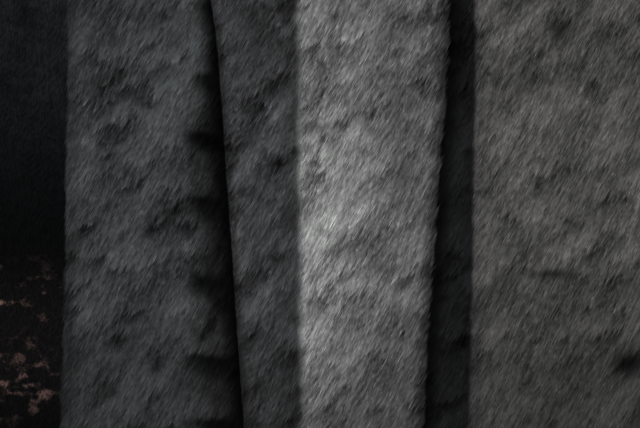
Give the GLSL for this texture, as a WebGL 1 fragment shader.

```glsl
precision highp float;
// Weathered stone pillars in dim light: a left slab with a notched shadow side,
// a ridged centre pillar, a dark gap and a right slab. Faces are layered by
// soft edges; slanted stretched value noise gives the brushed, pitted grain.
uniform vec2 u_resolution;

float hash(vec2 p) {
  return fract(sin(dot(p, vec2(127.1, 311.7))) * 43758.5453);
}

float noise(vec2 p) {
  vec2 i = floor(p), f = fract(p);
  f = f * f * (3.0 - 2.0 * f);
  return mix(mix(hash(i), hash(i + vec2(1.0, 0.0)), f.x),
             mix(hash(i + vec2(0.0, 1.0)), hash(i + 1.0), f.x), f.y);
}

float fbm(vec2 p) {
  float sum = 0.0, amp = 0.53;
  for (int i = 0; i < 4; i++) {
    sum += amp * noise(p);
    p = mat2(0.8, 0.6, -0.6, 0.8) * p * 2.03 + 11.3;
    amp *= 0.5;
  }
  return sum;
}

// Coordinates along and across a direction given by its angle
vec2 slant(vec2 p, float a) {
  return vec2(dot(p, vec2(cos(a), sin(a))), dot(p, vec2(-sin(a), cos(a))));
}

float over(float edge, float x, float soft) {
  return smoothstep(edge - soft, edge + soft, x);
}

// Soft oval hollow, 1 at its centre
float dent(vec2 uv, vec2 centre, vec2 size) {
  vec2 d = (uv - centre) / size;
  return exp(-dot(d, d));
}

void main() {
  vec2 uv = gl_FragCoord.xy / u_resolution;
  vec2 p = vec2(uv.x * 1.5, uv.y);
  float down = 1.0 - uv.y;

  // Grain: fine slanted strokes, brushed blotches and dark pits
  vec2 s = slant(p, 1.08);
  float strokes = 0.5 * noise(s * vec2(38.0, 170.0))
                + 0.5 * noise(s * vec2(75.0, 300.0) + 7.0);
  float speck = noise(slant(p, 1.2) * vec2(150.0, 330.0) + 23.0);
  vec2 brushed = p + vec2(0.47, 0.88) * (strokes - 0.5) * 0.03;
  float blotch = fbm(slant(brushed, 0.75) * vec2(12.0, 20.0)) - 0.5;
  float pits = smoothstep(0.54, 0.8, fbm(slant(brushed, 0.5) * vec2(15.0, 26.0) + 31.0));
  float glints = smoothstep(0.8, 1.0, noise(s * vec2(50.0, 260.0) + 53.0));
  float fine = 0.68 * (strokes - 0.5) + 0.24 * (speck - 0.5) + 0.3 * glints;
  float grain = 1.0 + fine + 0.95 * blotch - 0.4 * pits;

  // Face borders, slightly ragged
  float rag = (noise(vec2(uv.y * 45.0, 3.0)) - 0.5) * 0.003 + (strokes - 0.5) * 0.006;
  float slabLeft = 0.105 - 0.011 * down * down + rag;
  float pillarLeft = 0.335 + 0.046 * down - 0.006 * exp(-down * 14.0) + rag * 0.4;
  float ridge = 0.464 + 0.007 * down + rag * 1.6;
  float pillarRight = 0.704 - 0.040 * smoothstep(-0.1, 1.1, down) - 0.002 * down + rag;
  float rightSlab = 0.742 - 0.010 * down * down + rag;

  // Backdrop: murky above, broken reddish litter below
  float murk = fbm(p * vec2(16.0, 13.0) + 4.0);
  vec3 col = vec3(0.035, 0.037, 0.04)
           + 0.13 * murk * smoothstep(0.4, 1.0, uv.y) * vec3(0.95, 1.0, 1.03);
  float leaf = smoothstep(0.5, 0.85, fbm(p * vec2(38.0, 48.0) + 17.0));
  float clump = smoothstep(0.3, 0.7, noise(p * vec2(16.0, 20.0) + 5.0));
  float litterZone = smoothstep(-0.05, 0.15, uv.y) * (1.0 - smoothstep(0.25, 0.45, uv.y));
  col += litterZone * (vec3(0.035, 0.028, 0.027) + leaf * (0.3 + clump) * vec3(0.3, 0.22, 0.2));
  col *= 0.85 + 0.5 * (speck - 0.3);

  // Left slab, its side broken by rough notches
  float beat = uv.y * 6.1 - 0.1 + 0.12 * sin(uv.y * 9.0);
  float lump = fract(beat + (uv.x - 0.32) * 1.0 + 0.12 * blotch);
  float notch = smoothstep(0.0, 0.15, lump) * (1.0 - smoothstep(0.6, 1.0, lump));
  float turn = over(0.300 + 0.018 * notch + 0.04 * blotch, uv.x, 0.024);
  float slabTone = 0.228 - 0.045 * smoothstep(0.5, 1.0, down);
  slabTone *= mix(0.75, 1.0, smoothstep(0.0, 0.03, uv.x - slabLeft));
  float sideTone = 0.04 + 0.075 * notch * smoothstep(0.025, 0.06, pillarLeft - uv.x + 0.025);
  vec3 slab = mix(slabTone * vec3(0.97, 1.01, 1.02), vec3(sideTone), turn) * grain;
  col = mix(col, slab, over(slabLeft, uv.x, 0.003));
  col *= 1.0 - 0.65 * exp(-abs(uv.x - pillarLeft) * 100.0) * step(uv.x, pillarLeft);

  // Centre pillar: shaded left face, lit right face
  float shade = 0.225 - 0.04 * smoothstep(0.05, 0.0, ridge - uv.x)
              - 0.035 * smoothstep(0.55, 1.0, down);
  shade *= mix(0.65, 1.0, smoothstep(0.0, 0.015, uv.x - pillarLeft));
  float across = clamp((uv.x - ridge) / (pillarRight - ridge), 0.0, 1.0);
  float lit = mix(0.385, 0.3, across) + 0.09 * dent(uv, vec2(0.50, 0.48), vec2(0.07, 0.3));
  lit -= 0.045 * smoothstep(0.7, 1.0, down);
  lit *= mix(0.5, 1.0, smoothstep(0.0, 0.025, pillarRight - uv.x));
  vec3 pillar = mix(shade * vec3(0.99, 1.0, 1.02), lit * vec3(1.0, 1.01, 1.0),
                    over(ridge, uv.x, 0.008)) * mix(grain, 1.0 + fine + 0.75 * blotch - 0.3 * pits,
                    step(ridge, uv.x));
  pillar *= 1.0 - 0.35 * dent(uv, vec2(0.489, 0.70), vec2(0.018, 0.016))
                - 0.3 * dent(uv, vec2(0.523, 0.415), vec2(0.012, 0.014));
  col = mix(col, pillar, over(pillarLeft, uv.x, 0.002));

  // Deep gap
  float gapTone = 0.03 + 0.06 * smoothstep(0.0, 0.03, uv.x - pillarRight);
  col = mix(col, gapTone * grain * vec3(0.98, 1.0, 1.03), over(pillarRight, uv.x, 0.003));

  // Right slab with a few hollows
  float rightTone = 0.29 - 0.07 * smoothstep(0.45, 1.0, down);
  rightTone *= mix(0.85, 1.0, smoothstep(0.0, 0.03, uv.x - rightSlab));
  vec3 right = rightTone * vec3(1.01, 1.0, 0.99) * (1.0 + fine + 0.7 * blotch - 0.25 * pits);
  right *= 1.0 - 0.55 * dent(uv, vec2(0.86, 0.36), vec2(0.028, 0.012))
               - 0.65 * dent(uv, vec2(0.98, 0.15), vec2(0.025, 0.025))
               - 0.4 * dent(uv, vec2(0.875, 0.92), vec2(0.014, 0.025));
  col = mix(col, right, over(rightSlab, uv.x, 0.004));

  // Gentle corner falloff
  vec2 c = uv - 0.5;
  gl_FragColor = vec4(clamp(col * (1.05 - 0.3 * dot(c, c)), 0.0, 1.0), 1.0);
}
```
